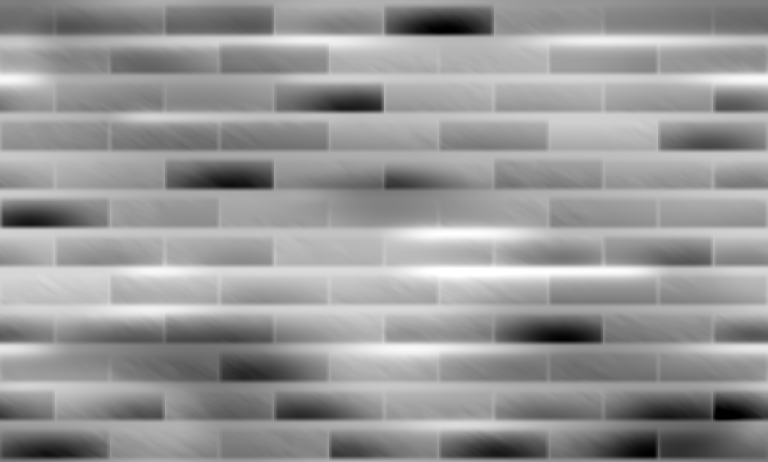
Give the GLSL for this texture map, as a WebGL 2 fragment shader.

```glsl
#version 300 es
precision highp float;
// Soft grey height map of a worn brick wall: 12 courses of 7 bricks in running bond.

uniform vec2 u_resolution;
out vec4 fragColor;

float hash(vec2 p) {
    vec3 q = fract(vec3(p.xyx) * 0.1031);
    q += dot(q, q.yzx + 33.33);
    return fract((q.x + q.y) * q.z);
}

// Value noise that tiles after the given whole-number period
float tiledNoise(vec2 p, vec2 period) {
    vec2 cell = floor(p);
    vec2 f = fract(p);
    f = f * f * (3.0 - 2.0 * f);
    vec2 a = mod(cell, period);
    vec2 b = mod(cell + 1.0, period);
    return mix(mix(hash(a), hash(vec2(b.x, a.y)), f.x),
               mix(hash(vec2(a.x, b.y)), hash(b), f.x), f.y);
}

// Short, faint chisel marks, sheared so that they fall to the right
float chiselMarks(vec2 uv) {
    float sum = 0.0;
    float weight = 0.5;
    vec2 scale = vec2(36.0, 64.0);
    for (int i = 0; i < 3; i++) {
        vec2 p = vec2(uv.x, uv.x + uv.y) * scale;
        sum += weight * (tiledNoise(p, scale) - 0.5);
        weight *= 0.5;
        scale *= 2.0;
    }
    return sum * smoothstep(0.2, 0.8, tiledNoise(uv * vec2(16.0, 20.0), vec2(16.0, 20.0)));
}

void main() {
    vec2 uv = gl_FragCoord.xy / u_resolution;

    // Brick layout
    vec2 grid = uv * vec2(7.0, 12.0);
    float course = floor(grid.y);
    grid.x += 0.5 * mod(course, 2.0);
    vec2 id = vec2(mod(floor(grid.x), 7.0), course);
    vec2 f = fract(grid);

    // Broad light and shade, dimmer at the top and bottom
    float tone = 0.50 + 0.28 * tiledNoise(uv * vec2(4.0, 5.0), vec2(4.0, 5.0));
    float stain = tiledNoise(uv * vec2(5.0, 6.0) + 0.5, vec2(5.0, 6.0));
    tone -= 0.22 * smoothstep(0.60, 1.0, stain);
    tone -= 0.12 * smoothstep(0.34, 0.48, abs(uv.y - 0.5));

    // Dark worn patch, strongest low on the brick
    float patchX = (f.x - hash(id + 41.7)) / 0.5;
    float wear = pow(hash(id + 17.3), 3.0) * exp(-patchX * patchX);
    wear *= 1.0 - smoothstep(0.20, 1.05, f.y);

    // Brick face
    float face = tone + 0.14 * (hash(id + 5.9) - 0.5) + 0.16 * (f.y - 0.60);
    face += 0.09 * chiselMarks(uv) - 0.54 * wear;

    // Pale joints: firm below each brick, softer above it
    float side = smoothstep(0.0, 0.04, 0.5 - abs(f.x - 0.5));
    float bed = smoothstep(0.0, 0.18, f.y) * (1.0 - smoothstep(0.74, 0.96, f.y));
    float shade = mix(tone + 0.09, face, bed * mix(0.60, 1.0, side));

    // Bright streaks along a few of the bed joints
    float joint = floor(grid.y + 0.5);
    float offset = grid.y - joint + 0.06;
    float streak = tiledNoise(vec2(uv.x * 5.0, joint + 3.0), vec2(5.0, 12.0));
    shade += 0.25 * smoothstep(0.68, 1.0, streak) * exp(-18.0 * offset * offset);

    fragColor = vec4(vec3(clamp(shade, 0.0, 1.0)), 1.0);
}
```
